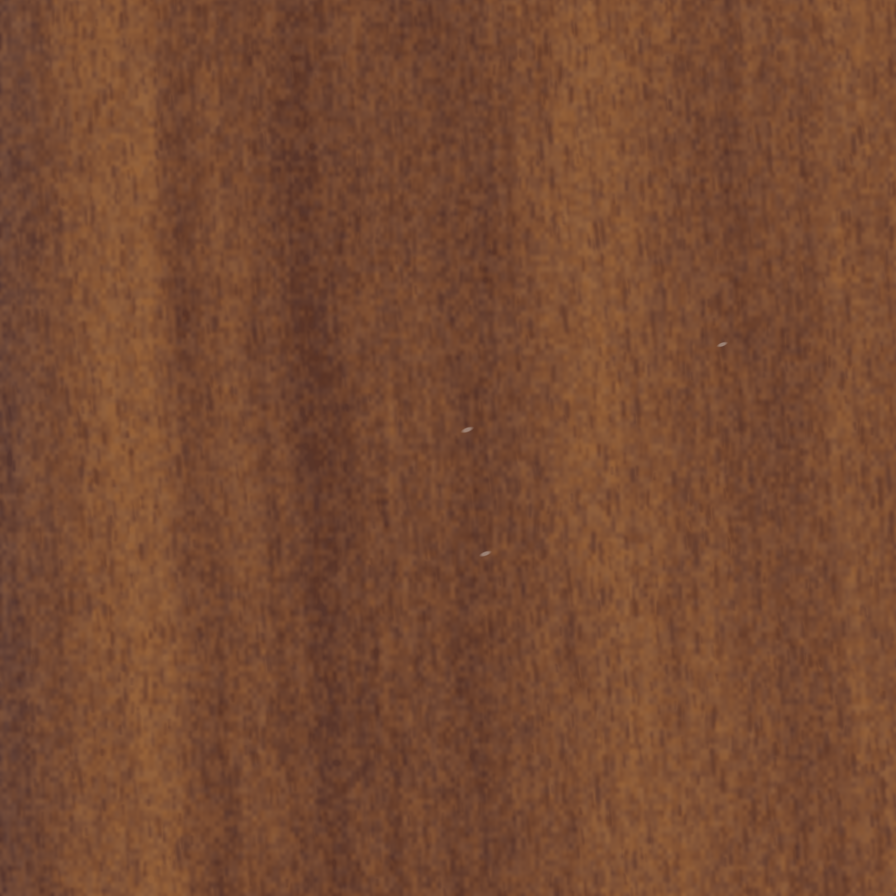
A Shadertoy shader for this texture:

```glsl
// Brown walnut-like veneer with soft vertical colour bands that lean slightly.
// Gaussian bands set the tone; stretched value noise adds fibres, short tapered
// dashes in jittered cells add pores, and fine noise gives a soft mottle.

#define BAND_LEAN      0.055
#define BAND_CONTRAST  0.88
#define FIBRE_STRENGTH 0.42
#define MOTTLE_STRENGTH 0.62
#define MOTTLE_SCALE   190.0
#define PORE_STRENGTH  0.60
#define FLECK_COUNT    3
#define DARK_BROWN  vec3(0.405, 0.245, 0.175)
#define MID_BROWN   vec3(0.480, 0.300, 0.200)
#define LIGHT_BROWN vec3(0.548, 0.355, 0.220)
#define COOL_TINT   vec3(-0.012, 0.004, 0.022)
#define FLECK_COLOUR vec3(0.66, 0.57, 0.52)

float hash(vec2 p) {
    vec3 q = fract(vec3(p.xyx) * 0.1031);
    q += dot(q, q.yzx + 33.33);
    return fract((q.x + q.y) * q.z);
}

float noise(vec2 p) {
    vec2 cell = floor(p), f = fract(p);
    f = f * f * (3.0 - 2.0 * f);
    float low = mix(hash(cell), hash(cell + vec2(1, 0)), f.x);
    float high = mix(hash(cell + vec2(0, 1)), hash(cell + vec2(1, 1)), f.x);
    return mix(low, high, f.y);
}

float signedNoise(vec2 p) { return noise(p) - 0.5; }

float bump(float x, float centre, float width) {
    float d = (x - centre) / width;
    return exp(-d * d);
}

// Broad light and dark bands across the board
float bands(float x) {
    float tone = 0.46 * bump(x, 0.115, 0.050) - 0.28 * bump(x, 0.19, 0.026);
    tone += 0.08 * bump(x, 0.235, 0.025) - 0.50 * bump(x, 0.32, 0.065);
    tone -= 0.26 * bump(x, 0.47, 0.075);
    tone += 0.34 * bump(x, 0.67, 0.085) - 0.08 * bump(x, 0.81, 0.040);
    return tone + 0.26 * bump(x, 0.95, 0.060);
}

// Fibres running along the board, from wide to thin
float fibres(vec2 p) {
    float wide = signedNoise(p * vec2(28.0, 1.6));
    float medium = signedNoise(p * vec2(75.0, 4.0) + 17.0);
    float thin = signedNoise(p * vec2(165.0, 11.0) + 41.0);
    return 0.65 * wide + 0.75 * medium + 0.75 * thin;
}

// Short dark dashes, one candidate per cell, columns shifted at random
float pores(vec2 p, vec2 scale, float seed) {
    vec2 q = p * scale;
    float column = floor(q.x), darkness = 0.0;
    for (int i = -1; i <= 1; i++) {
        float c = column + float(i);
        float y = q.y + 7.0 * hash(vec2(c, seed));
        vec2 id = vec2(c, floor(y) + seed);
        float centre = c + 0.25 + 0.5 * hash(id + 11.0);
        float halfLength = mix(0.2, 0.48, hash(id + 23.0));
        float along = abs(fract(y) - 0.5) / halfLength;
        float taper = 1.0 - smoothstep(0.45, 1.0, along);
        float lean = (fract(y) - 0.5) * (hash(id + 31.0) - 0.5) * 0.6;
        float across = bump(q.x, centre + lean, 0.34);
        float present = smoothstep(0.50, 0.95, hash(id + 47.0));
        darkness = max(darkness, present * taper * across);
    }
    return darkness;
}

// Tiny pale marks on the surface
float flecks(vec2 p) {
    float mask = 0.0;
    for (int i = 0; i < FLECK_COUNT; i++) {
        float id = float(i);
        vec2 centre = vec2(0.4 + 0.55 * hash(vec2(id, 3.0)), 0.1 + 0.8 * hash(vec2(id, 9.0)));
        vec2 d = p - centre;
        d.y -= 0.3 * d.x;
        float size = mix(0.7, 1.0, hash(vec2(id, 15.0)));
        mask = max(mask, 1.0 - smoothstep(0.4, 1.2, length(d / (size * vec2(0.007, 0.003)))));
    }
    return mask;
}

void mainImage(out vec4 fragColor, in vec2 fragCoord) {
    vec2 uv = fragCoord / iResolution.xy;

    // Lean and gentle wander of the grain
    vec2 grain = uv;
    grain.x -= BAND_LEAN * (1.0 - uv.y);
    grain.x += 0.018 * signedNoise(uv * vec2(4.0, 3.0) + 5.0);
    grain.x += 0.004 * signedNoise(uv * vec2(14.0, 18.0) + 9.0);

    // Tone from large to small features
    float edge = bump(uv.x, 0.0, 0.045);
    float tone = 0.51 + BAND_CONTRAST * bands(grain.x) - 0.35 * edge;
    tone += FIBRE_STRENGTH * fibres(grain);
    float mottle = signedNoise(uv * MOTTLE_SCALE * vec2(1.0, 0.85));
    mottle += 0.5 * signedNoise(uv * MOTTLE_SCALE * 0.5 + 63.0);
    tone += MOTTLE_STRENGTH * mottle;

    // Pores show most in the light bands
    float pore = max(pores(grain, vec2(105.0, 20.0), 2.0), 0.7 * pores(grain, vec2(150.0, 34.0), 71.0));
    tone -= PORE_STRENGTH * pore * mix(0.5, 1.0, smoothstep(0.2, 0.8, tone));

    // Colour ramp, cooler at the left edge and in scattered specks
    tone = clamp(tone, -0.35, 1.25);
    vec3 colour = tone < 0.5 ? mix(DARK_BROWN, MID_BROWN, tone * 2.0)
                             : mix(MID_BROWN, LIGHT_BROWN, tone * 2.0 - 1.0);
    float cool = edge + 1.3 * signedNoise(uv * vec2(130.0, 110.0) + 87.0);
    colour += COOL_TINT * cool;
    colour = mix(colour, FLECK_COLOUR, 0.8 * flecks(uv));
    fragColor = vec4(colour, 1.0);
}
```
